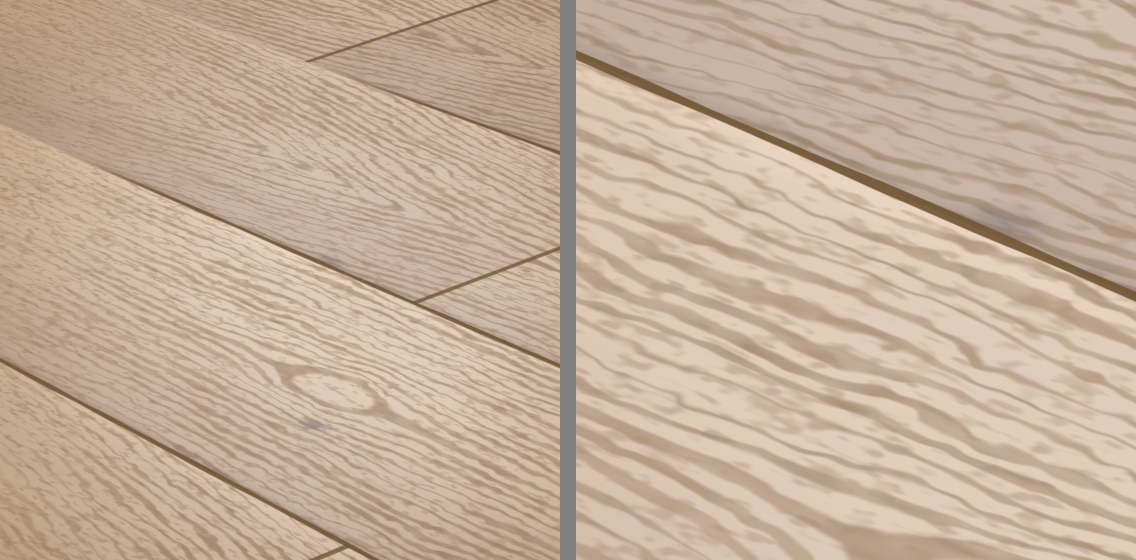
Left, the full canvas; right, a detail of the centre.
Write a Shadertoy shader that draws this texture.

```glsl
// Pale oak floor boards in perspective, with growth rings, a knot, pores and dark seams.

const vec3 OAK_LIGHT   = vec3(0.885, 0.81, 0.735);
const vec3 OAK_GREY    = vec3(0.79, 0.71, 0.655);
const vec3 GRAIN_DARK  = vec3(0.645, 0.54, 0.445);
const vec3 SEAM_DARK   = vec3(0.44, 0.33, 0.20);
const vec3 SEAM_PALE   = vec3(0.80, 0.73, 0.66);
const vec3 STAIN       = vec3(0.50, 0.46, 0.46);
const vec3 SHADE       = vec3(0.865, 0.81, 0.745);  // multiplier far from the light
const vec2 LIGHT_POS   = vec2(0.62, 0.46);
const float BOARD      = 0.1555;                   // board width on the floor plane
const float SEAM_HALF  = 0.0068;                   // in board widths
const float RINGS      = 27.0;                     // growth rings across a board
const vec4 JOINT_U     = vec4(-1.446, 0.0, 4.0, 0.806);  // end joint of each row
const vec4 TIP_U       = vec4(-0.87, -0.77, 0.0, 0.30);  // arch tip of each row
const float TIP_V      = 0.58;
const vec2 KNOT_POS    = vec2(0.235, 0.49);
const vec2 KNOT_SIZE   = vec2(0.145, 0.085);
const vec2 STAINS[2]   = vec2[2](vec2(0.333, 0.66), vec2(-0.329, -0.03));

float hash(vec2 p) {
    vec3 q = fract(vec3(p.xyx) * 0.1031);
    q += dot(q, q.yzx + 33.33);
    return fract((q.x + q.y) * q.z);
}

float noise(vec2 p) {
    vec2 i = floor(p), f = fract(p);
    f = f * f * (3.0 - 2.0 * f);
    return mix(mix(hash(i), hash(i + vec2(1, 0)), f.x),
               mix(hash(i + vec2(0, 1)), hash(i + vec2(1, 1)), f.x), f.y);
}

float fbm(vec2 p) {
    float sum = 0.0, amp = 0.5;
    for (int i = 0; i < 4; i++) {
        sum += amp * noise(p);
        p = p * 2.03 + 17.0;
        amp *= 0.5;
    }
    return sum;
}

// Canvas to floor: x runs along the boards, y across them, in board widths.
vec2 floorPlane(vec2 uv) {
    float horizon = 3.063 + 0.112 * uv.x - uv.y;
    return vec2(0.181 + 0.376 * uv.x - uv.y,
                0.778 - 0.432 * uv.x - uv.y) / (horizon * BOARD);
}

// Rings flow around a knot.
float knotField(vec2 p) {
    vec2 d = p - KNOT_POS;
    float r2 = dot(d / KNOT_SIZE, d / KNOT_SIZE);
    return r2 > 1.0 ? d.y * (1.0 - 1.0 / r2) : 0.03 * (1.0 - sqrt(r2));
}

// Nested arches pointing along the board.
float archField(vec2 p, float tip) {
    float dv = p.y - TIP_V;
    return sqrt(dv * dv + 0.0002) + 0.20 * tanh(p.x - tip);
}

void mainImage(out vec4 fragColor, in vec2 fragCoord) {
    vec2 uv = fragCoord / iResolution.xy;
    vec2 p = floorPlane(uv);
    vec2 px = fwidth(p);

    // Board layout
    float row = clamp(floor(p.y), -2.0, 1.0);
    int index = int(row) + 2;
    float joint = JOINT_U[index];
    float side = step(joint, p.x);
    float seed = row * 7.3 + side * 31.7 + 50.0;
    vec2 b = vec2(p.x, p.y - row);
    vec2 s = b + vec2(seed, seed * 1.7);

    // Growth rings, warped, ragged and broken
    vec2 w = b;
    w.y += 0.09 * (fbm(s * vec2(1.3, 3.5)) - 0.47);
    w.y += 0.022 * (noise(s * vec2(9.0, 20.0)) - 0.5);
    w.y += 0.010 * (noise(s * vec2(40.0, 60.0)) - 0.5);
    float phase = RINGS * (index == 2 ? knotField(w) : archField(w, TIP_U[index]));
    float ringDist = abs(fract(phase + 0.5) - 0.5);
    float ringHalf = 0.02 + 0.27 * noise(s * vec2(4.0, 16.0));
    float soft = 0.06 + 0.55 * min(fwidth(phase), 0.5);
    float ring = 1.0 - smoothstep(ringHalf - soft, ringHalf + soft, ringDist);
    ring *= 0.5 + 0.5 * noise(s * vec2(22.0, 60.0));
    float clarity = mix(0.28, 0.82, smoothstep(0.05, 0.6, uv.x + 0.2 * (1.0 - uv.y)));

    // Fine pores and broad streaks
    float pores = noise(s * vec2(36.0, 95.0)) * 0.6 + noise(s * vec2(75.0, 140.0)) * 0.4;
    float streak = fbm(s * vec2(1.6, 9.0));

    // Wood colour: each board greys toward its near edge
    float grey = 0.65 * smoothstep(0.35, 1.0, b.y) + 0.4 * (hash(vec2(seed, 3.0)) - 0.5);
    grey += index == 0 ? 0.3 * side : 0.0;
    vec3 color = mix(OAK_LIGHT, OAK_GREY, clamp(grey + 1.1 * (streak - 0.35), 0.0, 1.0));
    color = mix(color, GRAIN_DARK, ring * clarity);
    color = mix(color, GRAIN_DARK, 0.40 * smoothstep(0.5, 0.85, pores));
    color *= 0.95 + 0.10 * streak;

    // Small mineral stains
    for (int i = 0; i < 2; i++) {
        vec2 d = (p - STAINS[i]) / vec2(0.035, 0.022);
        color = mix(color, STAIN, 0.5 * exp(-dot(d, d)) * (0.5 + pores));
    }

    // Soft light around the centre
    float glow = smoothstep(0.85, 0.15, length(uv - LIGHT_POS));
    color *= mix(SHADE, vec3(1.0), glow);

    // Seams: long edges turn thin and pale far along the boards
    float near = smoothstep(-1.6, -0.9, p.x);
    float edge = p.y - round(p.y);
    float halfWidth = SEAM_HALF * mix(0.5, 1.0, near) * (0.75 + 0.5 * noise(p * 9.0));
    float longSeam = 1.0 - smoothstep(halfWidth - px.y * 0.5, halfWidth + px.y, abs(edge));
    float endSeam = 1.0 - smoothstep(SEAM_HALF - px.x * 0.5, SEAM_HALF + px.x, abs(p.x - joint));
    color *= 1.0 + 0.04 * smoothstep(0.10, 0.0, edge) * step(0.0, edge);
    color *= 1.0 - 0.10 * smoothstep(-0.05, 0.0, edge) * step(edge, 0.0) * near;
    color = mix(color, mix(SEAM_PALE, SEAM_DARK, near), longSeam * mix(0.5, 0.9, near));
    color = mix(color, SEAM_DARK, endSeam * 0.8);

    fragColor = vec4(color, 1.0);
}
```
